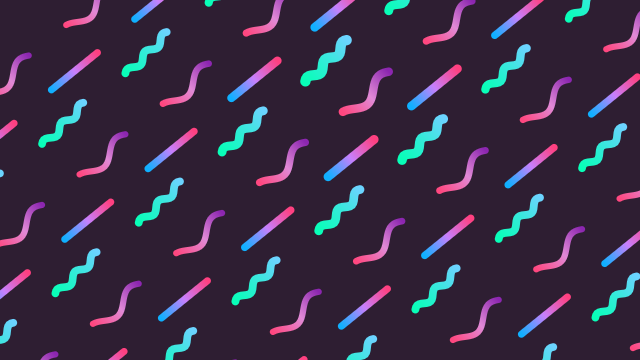
This pattern is drawn by a WebGL 2 fragment shader. Its source:

```glsl
#version 300 es
precision highp float;
// Confetti of bars, squiggles and S-curves on a dark plum ground.
// Each motif is a round-capped wavy stroke with a three-stop gradient, repeated
// on a slanted lattice; strokes swell gently around one spot of the canvas.

#define VIEW_HEIGHT 432.0                // design units per canvas height
#define STEP_DOWN vec2(116.0, -94.5)     // lattice step, down to the right
#define STEP_UP vec2(100.0, 84.8)        // lattice step, up to the right
#define SWELL_CENTER vec2(425.0, 325.0)
#define SWELL_RADIUS 145.0
#define SWELL_AMOUNT 0.38
#define SEGMENTS 28
#define GROUND vec3(0.18, 0.118, 0.195)

uniform vec2 u_resolution;
out vec4 fragColor;

const float TAU = 6.28318;

struct Stroke {
    vec2 anchor;        // centre of one copy
    float angle;        // direction of the axis, in degrees
    float halfLength;
    float radius;
    vec2 drift;         // sideways offset and tilt of the axis
    vec3 wave;          // amplitude, wavelength, phase shift
    vec3 tail, middle, head;
};

// Point of the stroke's spine at axis position t
vec2 spine(Stroke s, float t) {
    float sway = s.wave.x * cos(TAU * (t + s.wave.z) / s.wave.y);
    return vec2(t, s.drift.x + s.drift.y * t + sway);
}

float segmentDistance(vec2 p, vec2 a, vec2 b) {
    vec2 ab = b - a;
    float h = clamp(dot(p - a, ab) / dot(ab, ab), 0.0, 1.0);
    return length(p - a - ab * h);
}

float spineDistance(Stroke s, vec2 q) {
    float nearest = 1e5;
    vec2 from = spine(s, -s.halfLength);
    for (int i = 1; i <= SEGMENTS; i++) {
        float t = s.halfLength * (2.0 * float(i) / float(SEGMENTS) - 1.0);
        vec2 to = spine(s, t);
        nearest = min(nearest, segmentDistance(q, from, to));
        from = to;
    }
    return nearest;
}

vec3 gradient(Stroke s, float t) {
    float g = clamp(t / s.halfLength, -1.0, 1.0);
    return g < 0.0 ? mix(s.middle, s.tail, -g) : mix(s.middle, s.head, g);
}

// Paints every lattice copy of a stroke over the given colour
vec3 paint(vec3 color, Stroke s, vec2 p, float pixel) {
    // Nearest copy: round in lattice coordinates
    vec2 cell = floor(inverse(mat2(STEP_DOWN, STEP_UP)) * (p - s.anchor) + 0.5);
    vec2 center = s.anchor + mat2(STEP_DOWN, STEP_UP) * cell;

    // Local frame: x along the stroke, y to its lower right
    vec2 axis = vec2(cos(radians(s.angle)), sin(radians(s.angle)));
    vec2 local = p - center;
    vec2 q = vec2(dot(local, axis), dot(local, vec2(axis.y, -axis.x)));

    // Thickness varies from copy to copy
    vec2 away = (center - SWELL_CENTER) / SWELL_RADIUS;
    float radius = s.radius * (1.0 + SWELL_AMOUNT * exp(-dot(away, away)));

    float coverage = clamp(0.5 - (spineDistance(s, q) - radius) / pixel, 0.0, 1.0);
    return mix(color, gradient(s, q.x), coverage);
}

void main() {
    float pixel = VIEW_HEIGHT / u_resolution.y;
    vec2 p = gl_FragCoord.xy * pixel;

    Stroke bar = Stroke(vec2(89.3, 346.5), 39.0, 35.5, 4.2,
        vec2(0.0), vec3(0.0, 1.0, 0.0),
        vec3(0.06, 0.69, 1.0), vec3(0.78, 0.50, 0.99), vec3(1.0, 0.25, 0.50));
    Stroke squiggle = Stroke(vec2(174.5, 369.5), 45.0, 35.0, 4.6,
        vec2(3.0, 0.0), vec3(4.0, 30.0, 15.0),
        vec3(0.03, 1.0, 0.72), vec3(0.20, 0.92, 0.85), vec3(0.42, 0.83, 1.0));
    Stroke curve = Stroke(vec2(223.5, 331.0), 42.5, 36.5, 3.7,
        vec2(4.0, -0.04), vec3(7.5, 64.0, 8.0),
        vec3(1.0, 0.28, 0.50), vec3(0.88, 0.54, 0.84), vec3(0.55, 0.15, 0.69));

    vec3 color = paint(GROUND, bar, p, pixel);
    color = paint(color, squiggle, p, pixel);
    color = paint(color, curve, p, pixel);
    fragColor = vec4(color, 1.0);
}
```
